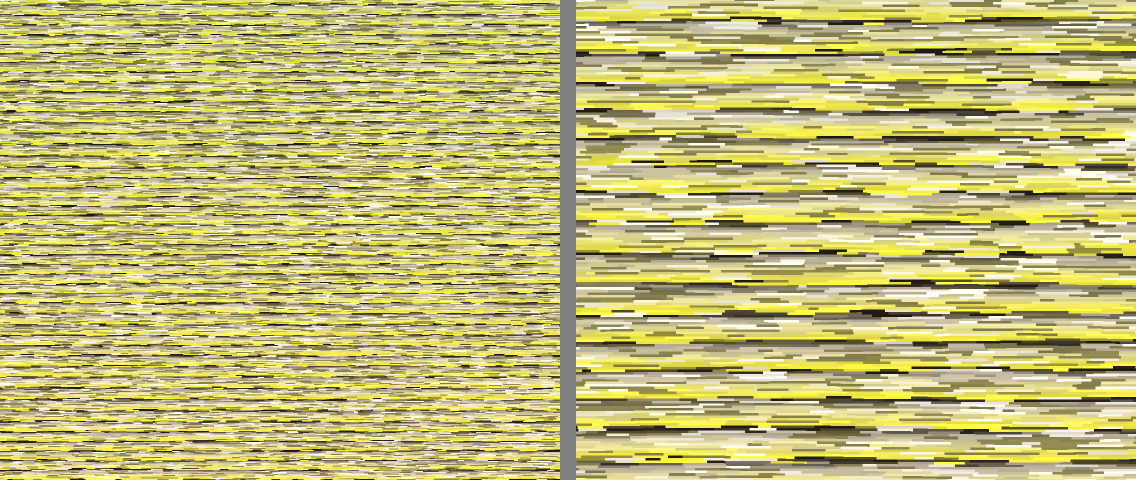
Left: the whole. Right: its middle third, enlarged.
A Shadertoy shader for this texture:

```glsl
float hash(vec2 p) {
    vec3 q = fract(p.xyx * 0.1031);
    q += dot(q, q.yzx + 33.33);
    return fract((q.x + q.y) * q.z);
}

float cornerSlope(vec2 corner, vec2 p) {
    float angle = 6.2832 * hash(corner);
    return dot(vec2(cos(angle), sin(angle)), p - corner);
}

float gradientNoise(vec2 p) {
    vec2 i = floor(p), f = p - i;
    vec2 s = f * f * f * (f * (f * 6.0 - 15.0) + 10.0);
    return mix(mix(cornerSlope(i, p), cornerSlope(i + vec2(1, 0), p), s.x),
               mix(cornerSlope(i + vec2(0, 1), p), cornerSlope(i + vec2(1, 1), p), s.x), s.y);
}

// Band profile, from the yellow foot up to the dark upper edge
vec3 bandColor(float t) {
    vec3 yellow = vec3(0.95, 0.93, 0.27);
    vec3 cream = vec3(0.90, 0.88, 0.61);
    vec3 grey = vec3(0.75, 0.72, 0.63);
    vec3 shadow = vec3(0.12, 0.10, 0.07);
    vec3 color = mix(yellow, cream, smoothstep(0.06, 0.48, t));
    color = mix(color, grey, smoothstep(0.45, 0.76, t));
    return mix(color, shadow, smoothstep(0.78, 0.98, t));
}

vec3 strands(vec2 p) {
    // Hair-thin rows, very slightly tilted by slow noise
    float tilt = gradientNoise(p * vec2(5.0, 30.0) + 40.0);
    float y = p.y * 580.0 + 0.9 * tilt;
    float row = floor(y);

    // Each row is cut into dashes of uneven length
    float u = p.x * 42.0 + 61.0 * hash(vec2(row, 5.0)) + 8.0;
    float cell = floor(u);
    if (fract(u) < 0.85 * hash(vec2(cell, row + 17.0))) cell -= 1.0;
    vec2 id = vec2(cell, row);
    float pick = hash(id + 71.3);
    float shade = hash(id + 139.7);

    // Uneven band spacing, with ragged borders between dashes
    float center = (row + 0.5) / 580.0;
    float phase = center * 47.0 + 0.9 * gradientNoise(vec2(3.5, center * 6.0))
                + 0.2 * (hash(id + 211.9) - 0.5);
    float t = fract(phase);
    vec3 color = bandColor(t);

    // Scattered olive and white dashes
    float body = smoothstep(0.08, 0.35, t);
    float olive = step(pick, 0.08 + 0.15 * body);
    float white = step(0.95 - 0.11 * body, pick);
    color = mix(color, vec3(0.40, 0.38, 0.19), 0.7 * olive);
    color = mix(color, vec3(1.0, 0.99, 0.93), 0.9 * white);
    color *= 0.91 + 0.18 * shade;

    // Warmer toward the bottom, greener toward the top
    return color * mix(vec3(1.03, 0.995, 1.0), vec3(0.96, 0.98, 0.97), p.y);
}

void mainImage(out vec4 fragColor, in vec2 fragCoord) {
    // Four samples smooth the dash edges
    vec3 color = vec3(0.0);
    for (int k = 0; k < 4; k++) {
        vec2 offset = vec2(k & 1, k >> 1) * 0.5 - 0.25;
        color += min(strands((fragCoord + offset) / iResolution.y), 1.0);
    }
    fragColor = vec4(color / 4.0, 1.0);
}
```
